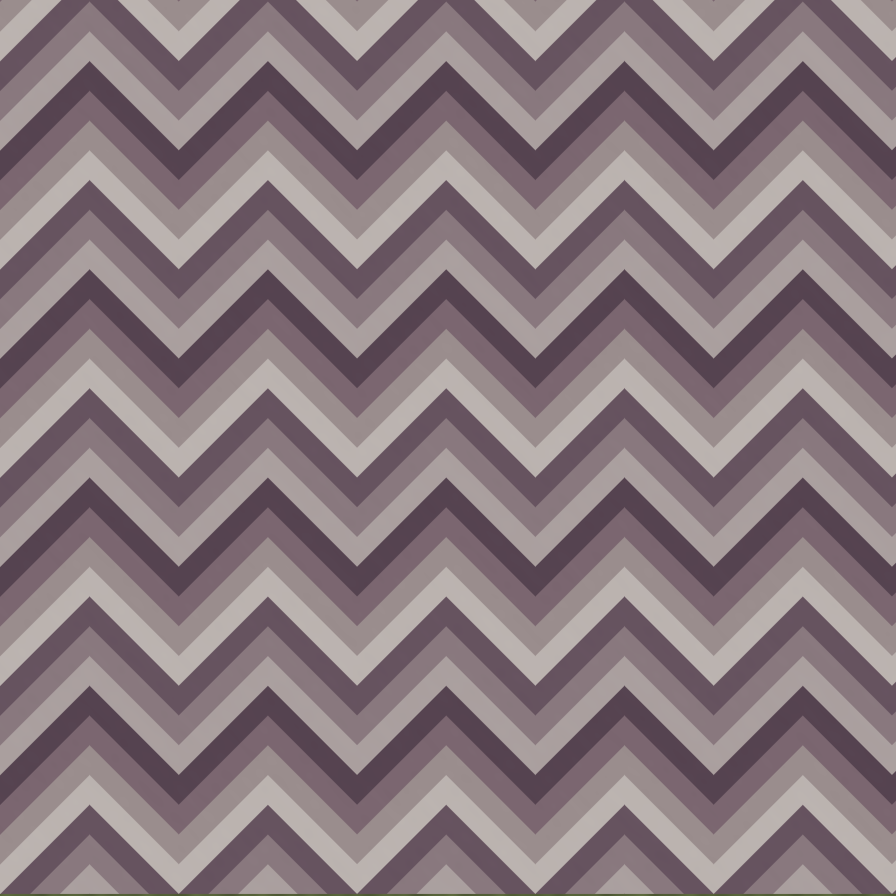
This pattern is drawn by a WebGL 2 fragment shader. Its source:

```glsl
#version 300 es
precision highp float;
// Stacked chevron bands in seven plum and stone tones.
// A triangle wave bends the vertical coordinate, which then indexes a
// repeating palette; faint layered sines mottle the flat paint.

uniform vec2 u_resolution;
out vec4 outColor;

const int   BAND_COUNT   = 7;
const float WAVE_PERIOD  = 0.1990;  // peak to peak, across
const float FIRST_PEAK_X = 0.1000;
const float STACK_PERIOD = 0.2324;  // one full palette, down
const float FIRST_PEAK_Y = 0.0682;  // top of the darkest band, from the top edge
const float SLOPE        = 1.0;
const float MOTTLE       = 0.003;
const float HEM_HEIGHT   = 0.0024;  // thin olive line along the bottom
const vec3  HEM_COLOR    = vec3(0.33, 0.38, 0.22);

// Palette from the peak of the darkest band downward.
const vec3 BANDS[BAND_COUNT] = vec3[BAND_COUNT](
    vec3(0.335, 0.263, 0.314),  // dark plum
    vec3(0.482, 0.400, 0.439),  // mauve
    vec3(0.604, 0.553, 0.553),  // stone
    vec3(0.733, 0.702, 0.688),  // light stone
    vec3(0.400, 0.325, 0.373),  // plum
    vec3(0.537, 0.471, 0.494),  // dusty mauve
    vec3(0.667, 0.625, 0.622)   // pale stone
);

vec3 bandColor(float index) {
    return BANDS[int(mod(index + 0.5, float(BAND_COUNT)))];
}

// Horizontal distance to the nearest peak.
float peakDistance(float x) {
    float cycle = (x - FIRST_PEAK_X) / WAVE_PERIOD;
    return abs(cycle - floor(cycle + 0.5)) * WAVE_PERIOD;
}

float layeredSines(vec2 p) {
    return (sin(p.x * 91.0 + 2.0 * sin(p.y * 67.0))
          + sin(p.y * 143.0 + 2.0 * sin(p.x * 117.0))
          + sin((p.x + p.y) * 239.0)) / 3.0;
}

void main() {
    vec2 uv = gl_FragCoord.xy / u_resolution;
    float pixel = 1.0 / min(u_resolution.x, u_resolution.y);

    // Depth below the zigzag, counted in bands.
    float bandHeight = STACK_PERIOD / float(BAND_COUNT);
    float depth = 1.0 - uv.y - FIRST_PEAK_Y - SLOPE * peakDistance(uv.x);
    float band = depth / bandHeight;

    // Blend the two tones that meet at the nearest boundary.
    float boundary = floor(band + 0.5);
    float soft = 0.7 * pixel * length(vec2(SLOPE, 1.0)) / bandHeight;
    float below = smoothstep(-soft, soft, band - boundary);
    vec3 color = mix(bandColor(boundary - 1.0), bandColor(boundary), below);

    color += MOTTLE * layeredSines(uv);

    // Bottom hem with a slightly uneven tone.
    float hem = 1.0 - smoothstep(-0.5 * pixel, 0.5 * pixel, uv.y - HEM_HEIGHT);
    vec3 hemTone = HEM_COLOR * (1.0 + 0.12 * layeredSines(vec2(uv.x, 0.0)));
    color = mix(color, hemTone, hem);

    outColor = vec4(color, 1.0);
}
```
